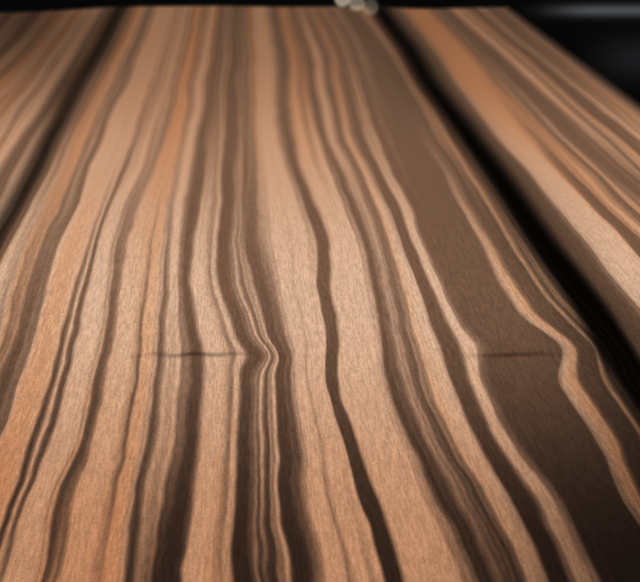
Reproduce this texture procedurally as a WebGL 2 fragment shader.

```glsl
#version 300 es
precision highp float;

uniform vec2 u_resolution;
out vec4 fragColor;

float hash(vec2 p) {
    vec3 q = fract(vec3(p.xyx) * 0.1031);
    q += dot(q, q.yzx + 33.33);
    return fract((q.x + q.y) * q.z);
}

float noise(vec2 p) {
    vec2 cell = floor(p), f = fract(p);
    f = f * f * (3.0 - 2.0 * f);
    return mix(mix(hash(cell), hash(cell + vec2(1, 0)), f.x),
               mix(hash(cell + vec2(0, 1)), hash(cell + vec2(1, 1)), f.x), f.y);
}

float bell(float x, float center, float width) {
    float t = (x - center) / width;
    return exp(-t * t);
}

// Position across the boards, constant along lines to the vanishing point
float across(vec2 uv) {
    return (uv.x - 0.367) / (1.343 - uv.y);
}

// Wandering fibres, bent sideways around two knots
float warp(float s, float v, float y) {
    s += 0.045 * (noise(vec2(s * 5.0, v * 3.5)) - 0.5);
    s += 0.014 * (noise(vec2(s * 17.0, v * 11.0 + 4.0)) - 0.5);
    s += 0.004 * (noise(vec2(s * 45.0, v * 32.0 + 9.0)) - 0.5);
    s -= 0.040 * bell(s, 0.50, 0.09) * bell(y, 0.405, 0.035);
    s -= 0.022 * bell(s, 0.03, 0.05) * bell(y, 0.390, 0.022);
    return s;
}

// Light and dark bands, from wide zones down to hairlines
float grain(float s, float v) {
    float board = step(0.62, s) * 7.0 + step(s, -0.5) * 13.0;
    float t = s + board + 20.0;
    float g = 0.56;
    g += 0.50 * (noise(vec2(t * 9.0, v * 0.7)) - 0.5);
    g += 1.05 * (noise(vec2(t * 36.0, v * 0.9 + 5.0)) - 0.5);
    g += 0.65 * (noise(vec2(t * 98.0, v * 1.3 + 8.0)) - 0.5);
    g += 0.30 * (noise(vec2(t * 240.0, v * 2.0 + 3.0)) - 0.5);
    g += 0.60 * bell(s, 0.094, 0.019);
    g -= 0.20 * bell(s, -0.04, 0.08) + 0.22 * bell(s, 0.50, 0.08);
    return smoothstep(0.18, 0.82, g);
}

void main() {
    vec2 uv = gl_FragCoord.xy / u_resolution;
    float y = uv.y;
    float v = -log(1.343 - y);
    float s = across(uv);

    // Depth of field: average the bands sideways, more at the far end
    float blur = 0.0012 + 0.0055 * smoothstep(0.5, 1.0, y) + 0.001 * smoothstep(0.2, 0.0, y);
    float bands = 0.0;
    for (int i = -3; i <= 3; i++) {
        float side = across(uv + vec2(float(i) / 3.0 * blur, 0.0));
        bands += grain(warp(side, v, y), v) / 7.0;
    }

    // Wood colours, paler where the surface catches the light
    float sheen = bell(y, 0.50, 0.27);
    vec3 dark = mix(vec3(0.19, 0.13, 0.10), vec3(0.46, 0.34, 0.26), smoothstep(0.0, 0.55, y));
    vec3 pale = mix(vec3(0.74, 0.53, 0.39), vec3(0.85, 0.69, 0.57), sheen);
    float tint = noise(vec2(warp(s, v, y) * 28.0 + 50.0, v));
    pale *= mix(vec3(1.0), vec3(0.98, 0.90, 0.82), smoothstep(0.45, 0.8, tint));
    vec3 color = mix(dark, pale, bands);

    // Pores and fine dust in the focused part
    float focus = 1.0 - smoothstep(0.45, 0.8, y);
    float pores = noise(vec2(s * 420.0 + 200.0, v * 90.0 + 90.0));
    float dust = noise(uv * vec2(330.0, 300.0));
    color *= 1.0 + focus * (0.14 * (pores - 0.5) + 0.10 * (dust - 0.5));

    // Creases running out from the knots
    float crease = bell(y, 0.387 + 0.006 * noise(vec2(s * 30.0, 2.0)), 0.004);
    color *= 1.0 - 0.30 * crease * (bell(s, -0.06, 0.08) + bell(s, 0.46, 0.06));

    // Uneven light: dim far end, right foreground and corners
    color *= 1.0 - 0.22 * smoothstep(0.72, 1.0, y);
    color *= 1.0 - 0.42 * smoothstep(0.6, 1.05, uv.x) * smoothstep(0.45, 0.0, y);
    color *= 1.0 - 0.50 * smoothstep(0.25, 0.0, uv.x) * smoothstep(0.75, 1.0, y);

    // Joints between boards
    float soft = 0.012 + 0.03 * smoothstep(0.4, 1.0, y);
    float edge = s + 0.02 * (noise(vec2(v * 7.0, 31.0)) - 0.5);
    float groove = smoothstep(0.60 - soft, 0.60 + soft, edge)
                 * (1.0 - smoothstep(0.662 - soft, 0.662 + soft, edge));
    color *= 1.0 - 0.35 * bell(edge, 0.63, 0.075);
    color = mix(color, vec3(0.05, 0.035, 0.026) * (0.5 + bands), groove);
    color *= 1.0 - 0.65 * bell(edge, -0.50, 0.012 + soft * 0.8);

    // Dark room behind the far and right edges
    vec3 room = vec3(0.025, 0.024, 0.024);
    room += vec3(0.26, 0.27, 0.28) * bell(y, 0.982, 0.012) * smoothstep(0.8, 0.93, uv.x);
    room += vec3(0.08, 0.085, 0.09) * bell(y, 0.90, 0.04) * smoothstep(0.88, 1.0, uv.x);
    float farEdge = 0.988 - 0.012 * bell(uv.x, 0.0, 0.1) + 0.006 * (noise(vec2(uv.x * 9.0, 6.0)) - 0.5);
    float outside = max(smoothstep(1.16, 1.23, s), smoothstep(farEdge - 0.006, farEdge + 0.006, y));
    color = mix(color, room, outside);

    // Blurred glints on the far edge
    float aspect = u_resolution.x / u_resolution.y;
    for (int i = 0; i < 3; i++) {
        float k = float(i);
        vec2 offset = (uv - vec2(0.535 + 0.022 * k, 1.002 - 0.007 * k)) * vec2(aspect, 1.0);
        float glint = 1.0 - smoothstep(0.009, 0.019, length(offset));
        color = mix(color, vec3(0.80, 0.73, 0.64), glint * (0.75 - 0.2 * k));
    }

    fragColor = vec4(color, 1.0);
}
```
